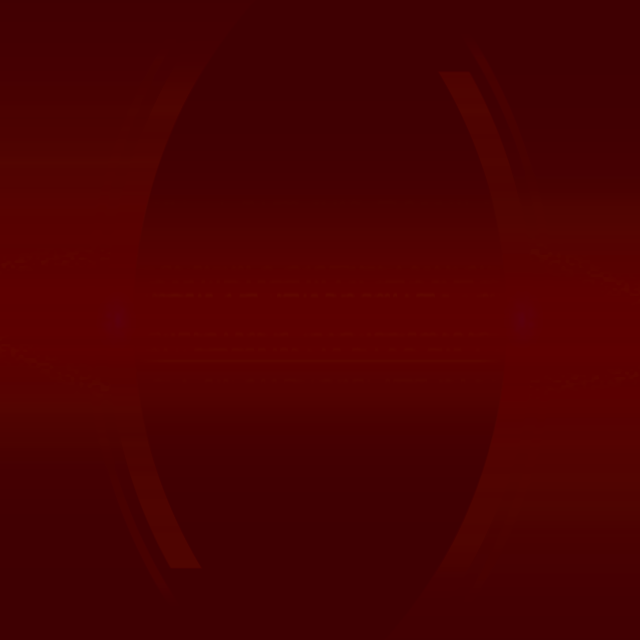
Give the GLSL for this background, as a Shadertoy shader.

```glsl
// A dark red field with a horizontal glow seen through two facing arcs.
// Gaussian profiles shade the inside and the sides; rings form the arcs,
// and hashed dots along rows add the fine grain. The sides share a half turn.

const vec3 DARK = vec3(0.247, 0.0, 0.008);
const vec3 BRIGHT = vec3(0.360, 0.0, 0.0);
const vec3 EMBER = vec3(0.015, 0.028, 0.0);
const vec3 PLUM = vec3(-0.005, 0.0, 0.055);

const vec2 ARC_CENTER = vec2(0.958, 0.5);
const float INNER_RADIUS = 0.750;
const float OUTER_RADIUS = 0.793;
const float LINE_RADIUS = 0.818;
const float LINE_HALF_WIDTH = 0.007;
const float BAND_END = 0.112;
const float BAND_LEVEL = 0.43;
const float LINE_LEVEL = 0.24;
const float SOFT = 0.0022;

const int ROW_COUNT = 7;
const float ROW_HEIGHT[ROW_COUNT] =
    float[](0.682, 0.582, 0.559, 0.538, 0.477, 0.453, 0.405);
const float ROW_GAIN[ROW_COUNT] =
    float[](0.25, 0.35, 0.4, 0.95, 0.6, 0.5, 0.4);
const float SOLID_ROW = 0.436;

float hash(vec2 p) {
    vec3 a = fract(vec3(p.xyx) * 0.1031);
    a += dot(a, a.yzx + 33.33);
    return fract((a.x + a.y) * a.z);
}

float noise(vec2 p) {
    vec2 i = floor(p), f = fract(p);
    f = f * f * (3.0 - 2.0 * f);
    return mix(mix(hash(i), hash(i + vec2(1, 0)), f.x),
               mix(hash(i + vec2(0, 1)), hash(i + vec2(1, 1)), f.x), f.y);
}

float bell(float x, float width) {
    return exp(-x * x / (width * width));
}

// Bell with separate widths above and below the middle of the canvas
float glow(float y, float above, float below) {
    float d = y - 0.497;
    return bell(d, d > 0.0 ? above : below);
}

float below(float edge, float x) {
    return 1.0 - smoothstep(edge - SOFT, edge + SOFT, x);
}

// Dotted rows and one unbroken row inside the arcs
float rowEmber(vec2 p) {
    float sum = 0.0;
    for (int i = 0; i < ROW_COUNT; i++) {
        float dots = noise(vec2(p.x * 170.0, float(i) * 17.0));
        float shift = (dots - 0.5) * 0.003;
        sum += ROW_GAIN[i] * bell(p.y - ROW_HEIGHT[i] - shift, 0.0028)
             * smoothstep(0.25, 0.75, dots);
    }
    sum += 0.8 * bell(p.y - SOLID_ROW, 0.0022);
    return sum * smoothstep(0.21, 0.27, p.x) * (1.0 - smoothstep(0.74, 0.79, p.x));
}

// Two speckled wisps that spread toward the side of the canvas
float wispEmber(vec2 q) {
    float spread = clamp(1.0 - q.x / 0.16, 0.0, 1.0);
    float upper = bell(q.y - mix(0.602, 0.585, spread), 0.009);
    float lower = bell(q.y - mix(0.392, 0.462, spread), 0.014);
    float grain = smoothstep(0.4, 0.8, noise(q * vec2(150.0, 230.0)));
    return (0.6 * upper + 0.5 * lower) * grain;
}

void mainImage(out vec4 fragColor, in vec2 fragCoord) {
    vec2 p = fragCoord / iResolution.xy;
    vec2 q = p.x < 0.5 ? p : 1.0 - p;
    float radius = length(q - ARC_CENTER);

    // Masks of the lens, the wide band and the thin outer line
    float inside = below(INNER_RADIUS, radius);
    float band = below(OUTER_RADIUS, radius) * (1.0 - inside);
    band *= 1.0 - below(BAND_END, q.y);
    band *= 1.0 - smoothstep(0.83, 0.965, q.y);
    float line = below(LINE_HALF_WIDTH, abs(radius - LINE_RADIUS));
    line *= smoothstep(0.045, 0.10, q.y) * (1.0 - smoothstep(0.90, 0.955, q.y));

    // Brightness of the field, with faint horizontal striping
    float core = glow(p.y, 0.172, 0.155);
    float side = glow(q.y, 0.32, 0.19);
    float arcs = max(side, max(BAND_LEVEL * band, LINE_LEVEL * line));
    arcs += 0.05 * max(band, line) * (1.0 - side);
    float level = mix(arcs, core, inside);
    float stripe = noise(vec2(3.0, p.y * 75.0)) - 0.5;
    level += 0.09 * stripe * level;

    // Warm tint in the middle tones, plum on the two focal spots
    float warm = 0.55 * bell(level - 0.55, 0.22) * (1.0 - 0.6 * inside);
    warm *= 0.7 + 0.6 * (stripe + 0.5);
    warm += mix(wispEmber(q) * (1.0 - band), rowEmber(p), inside);
    float spot = bell(length((q - vec2(0.182, 0.5)) * vec2(1.5, 1.0)), 0.026);
    spot *= 0.4 + 0.6 * noise(q * 130.0);

    vec3 color = mix(DARK, BRIGHT, clamp(level, 0.0, 1.0));
    color += EMBER * warm + PLUM * spot;
    fragColor = vec4(clamp(color, 0.0, 1.0), 1.0);
}
```
